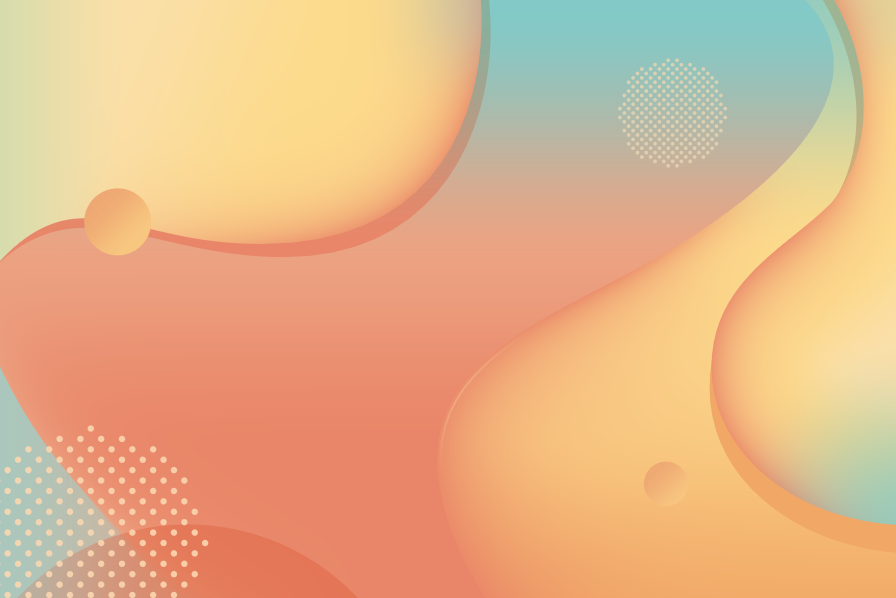
Write a WebGL 1 fragment shader that draws this background.

```glsl
precision highp float;
uniform vec2 u_resolution;

#define TEAL vec3(0.51, 0.79, 0.78)
#define MIST vec3(0.67, 0.78, 0.74)
#define SALMON vec3(0.925, 0.64, 0.51)
#define CORAL vec3(0.915, 0.525, 0.41)
#define EMBER vec3(0.88, 0.42, 0.29)
#define ORANGE vec3(0.945, 0.655, 0.40)
#define YELLOW vec3(0.99, 0.86, 0.55)
#define CREAM vec3(0.98, 0.875, 0.66)
#define GLOW_WIDTH 0.05
#define CURVE_STEPS 20

vec2 bezier(vec2 a, vec2 b, vec2 c, vec2 d, float t) {
  float s = 1.0 - t;
  return s * s * s * a + 3.0 * s * t * (s * b + t * c) + t * t * t * d;
}

// Keeps the nearest signed distance; positive lies left of the path
void trace(vec2 p, vec2 a, vec2 b, vec2 c, vec2 d, inout float nearest) {
  vec2 from = a;
  for (int i = 1; i <= CURVE_STEPS; i++) {
    vec2 to = bezier(a, b, c, d, float(i) / float(CURVE_STEPS));
    vec2 along = to - from;
    vec2 rel = p - from;
    float h = clamp(dot(rel, along) / dot(along, along), 0.0, 1.0);
    float dist = length(rel - along * h);
    float side = along.x * rel.y < along.y * rel.x ? -1.0 : 1.0;
    if (dist < abs(nearest)) nearest = dist * side;
    from = to;
  }
}

// Signed distance to three joined cubic curves
float flow(vec2 p, vec2 a, vec2 b, vec2 c, vec2 d, vec2 e, vec2 f, vec2 g,
           vec2 h, vec2 i, vec2 j) {
  float nearest = 100.0;
  trace(p, a, b, c, d, nearest);
  trace(p, d, e, f, g, nearest);
  trace(p, g, h, i, j, nearest);
  return nearest;
}

float cover(float inside) {
  return clamp(inside * u_resolution.y + 0.5, 0.0, 1.0);
}

float disc(vec2 p, vec2 center, float radius) {
  return cover(radius - length(p - center));
}

// Diagonal lattice of dots, kept whole inside a disc
float dotDisc(vec2 p, vec2 center, float radius, float pitch, float dotRadius) {
  vec2 d = p - center;
  vec2 q = vec2(d.x + d.y, d.x - d.y) / (2.0 * pitch);
  vec2 cell = floor(q) + 0.5;
  vec2 middle = pitch * vec2(cell.x + cell.y, cell.x - cell.y);
  return cover(dotRadius - length(d - middle)) * step(length(middle), radius);
}

void main() {
  vec2 p = gl_FragCoord.xy / u_resolution * vec2(1.5, 1.0);

  // Sky fading into the coral body
  vec3 color = mix(SALMON, TEAL, smoothstep(0.55, 1.0, p.y));
  color = mix(CORAL, color, smoothstep(0.25, 0.62, p.y));

  // Lower left edge of the body, softer toward the bottom
  float body = 100.0;
  trace(p, vec2(-0.02, 0.434), vec2(0.059, 0.238), vec2(0.186, 0.102),
        vec2(0.42, -0.035), body);
  color = mix(color, SALMON, 0.75 * exp(-max(body, 0.0) / GLOW_WIDTH));
  float blur = 0.06 * smoothstep(0.12, 0.35, p.x);
  float outside = cover(-body) * smoothstep(-0.001, blur + 0.001, -body);
  color = mix(color, mix(MIST, SALMON, 0.6 * smoothstep(0.0, 0.28, p.x)), outside);

  // Low dome and its dots
  float dome = disc(p, vec2(0.314, -0.269), 0.392);
  color = mix(color, EMBER, dome * mix(0.25, 0.6, smoothstep(0.05, 0.32, p.x)));
  color = mix(color, vec3(0.98, 0.84, 0.69),
              0.9 * dotDisc(p, vec2(0.152, 0.092), 0.194, 0.0174, 0.0053));

  // Fine dots in the sky
  color = mix(color, vec3(0.90, 0.83, 0.70),
              0.85 * dotDisc(p, vec2(1.126, 0.811), 0.09, 0.00735, 0.0031));

  // Wide golden stream
  float stream = flow(p, vec2(1.338, 1.01), vec2(1.455, 0.902), vec2(1.396, 0.756),
    vec2(1.152, 0.6), vec2(0.977, 0.488), vec2(0.732, 0.424), vec2(0.732, 0.234),
    vec2(0.732, 0.141), vec2(0.781, 0.043), vec2(0.83, -0.025));
  vec3 gold = mix(ORANGE, YELLOW, smoothstep(-0.1, 0.45, p.y));
  gold = mix(gold, TEAL, 0.85 * smoothstep(0.58, 1.04, p.y));
  float spread = mix(0.11, 0.03, smoothstep(0.3, 0.6, p.y));
  float warmth = exp(-max(stream, 0.0) / spread) * (1.0 - smoothstep(0.5, 0.75, p.y));
  gold = mix(gold, CORAL, 0.9 * warmth);
  float rim = smoothstep(0.003, 0.0, abs(stream - 0.006));
  rim *= smoothstep(0.2, 0.33, p.y) * (1.0 - smoothstep(0.36, 0.46, p.y));
  color = mix(color, mix(gold, CREAM, 0.3 * rim), cover(stream));

  // Right blob: shadow, then lit surface
  float rightShade = flow(p, vec2(1.367, 1.016), vec2(1.445, 0.902), vec2(1.455, 0.756),
    vec2(1.396, 0.664), vec2(1.318, 0.586), vec2(1.188, 0.52), vec2(1.188, 0.35),
    vec2(1.188, 0.19), vec2(1.348, 0.076), vec2(1.533, 0.074));
  vec3 shade = mix(ORANGE, vec3(0.62, 0.71, 0.58), smoothstep(0.55, 0.95, p.y));
  color = mix(color, shade, cover(rightShade));
  float rightBlob = flow(p, vec2(1.387, 1.016), vec2(1.465, 0.893), vec2(1.465, 0.746),
    vec2(1.391, 0.66), vec2(1.318, 0.586), vec2(1.191, 0.531), vec2(1.191, 0.385),
    vec2(1.191, 0.248), vec2(1.328, 0.121), vec2(1.533, 0.121));
  vec3 lit = mix(YELLOW, CREAM, smoothstep(0.1, 0.25, rightBlob));
  lit = mix(lit, MIST, 0.3 * smoothstep(0.8, 1.0, p.y));
  lit = mix(lit, CORAL, 0.85 * exp(-max(rightBlob, 0.0) / GLOW_WIDTH)
            * smoothstep(1.62, 1.3, p.x));
  lit = mix(lit, TEAL, 0.8 * (1.0 - smoothstep(0.0, 0.32, length(p - vec2(1.52, 0.12)))));
  color = mix(color, lit, cover(rightBlob));

  // Left blob: shadow, then lit surface
  float leftShade = -flow(p, vec2(0.816, 1.02), vec2(0.844, 0.844), vec2(0.771, 0.57),
    vec2(0.475, 0.57), vec2(0.332, 0.57), vec2(0.234, 0.619), vec2(0.141, 0.619),
    vec2(0.078, 0.619), vec2(0.023, 0.59), vec2(-0.02, 0.541));
  shade = mix(CORAL, vec3(0.53, 0.69, 0.62), smoothstep(0.58, 1.0, p.y));
  color = mix(color, shade, cover(leftShade));
  float leftBlob = -flow(p, vec2(0.803, 1.02), vec2(0.82, 0.883), vec2(0.781, 0.592),
    vec2(0.439, 0.592), vec2(0.293, 0.592), vec2(0.225, 0.635), vec2(0.141, 0.635),
    vec2(0.078, 0.635), vec2(0.029, 0.6), vec2(-0.02, 0.541));
  lit = mix(CREAM, YELLOW, smoothstep(0.2, 0.6, p.x + 0.4 * (1.0 - p.y)));
  lit = mix(lit, vec3(0.80, 0.86, 0.68), 0.85 * (1.0 - smoothstep(-0.05, 0.22, p.x)));
  lit = mix(lit, CORAL, 0.8 * exp(-max(leftBlob, 0.0) / GLOW_WIDTH)
            * smoothstep(0.05, 0.6, p.x));
  lit = mix(lit, MIST, 0.5 * smoothstep(0.6, 0.82, p.x) * smoothstep(0.8, 1.0, p.y));
  color = mix(color, lit, cover(leftBlob));

  // Two small spheres
  vec3 peach = vec3(0.935, 0.66, 0.45);
  vec3 honey = vec3(0.97, 0.78, 0.50);
  color = mix(color, mix(peach, honey, smoothstep(-0.5, -0.36, p.x - p.y)),
              disc(p, vec2(0.197, 0.629), 0.056));
  color = mix(color, mix(peach, honey, smoothstep(0.87, 0.99, p.x - p.y)),
              disc(p, vec2(1.115, 0.191), 0.037));

  gl_FragColor = vec4(color, 1.0);
}
```
